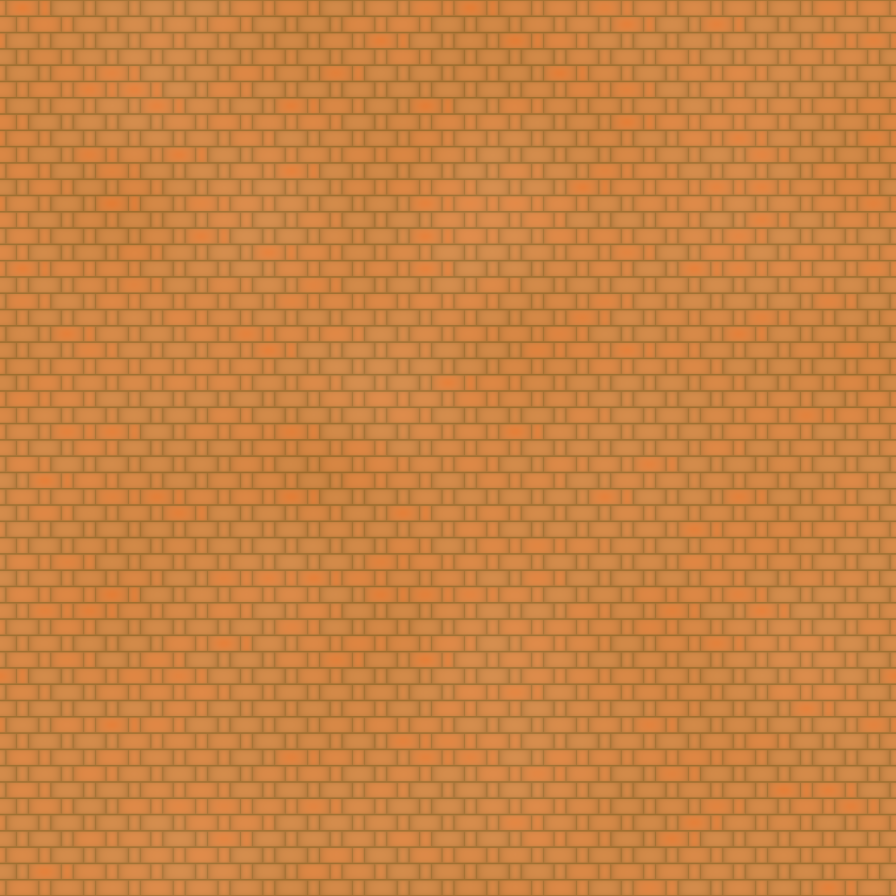
This texture is drawn by a WebGL 2 fragment shader. Its source:

```glsl
#version 300 es
precision highp float;
// Brick wall in which long and narrow bricks alternate along each row, and
// every other row shifts by half a period. Thin joints with soft shading
// frame the bricks; hashes warm each pair and cellular blobs add faint haze.

uniform vec2 u_resolution;
out vec4 outColor;

const vec2 REPEATS = vec2(20.0, 55.0);     // brick pairs across, rows down
const float LONG_HALF = 0.367;             // half length of a long brick, in periods
const vec2 JOINT_HALF = vec2(0.011, 0.046); // half widths of upright and bed joints
const float LONG_FADE = 0.085;             // reach of the shading at long brick ends
const float NARROW_FADE = 0.045;           // the same on narrow bricks
const float BED_FADE = 0.10;               // reach of the shading along bed joints
const float HAZE_CELLS = 8.0;
const float HAZE_AMOUNT = 0.014;
const vec3 TAN = vec3(0.832, 0.549, 0.296);
const vec3 ORANGE = vec3(0.880, 0.535, 0.275);
const vec3 HOT = vec3(0.910, 0.490, 0.205);
const vec3 EDGE = vec3(0.665, 0.455, 0.225);
const vec3 JOINT = vec3(0.620, 0.440, 0.195);

float hash(vec2 p) {
    vec3 q = fract(vec3(p.xyx) * 0.1031);
    q += dot(q, q.yzx + 33.33);
    return fract((q.x + q.y) * q.z);
}

// Soft light and dark blobs at jittered cell points, periodic over the canvas
float haze(vec2 uv) {
    vec2 p = uv * HAZE_CELLS;
    vec2 cell = floor(p);
    float sum = 0.0;
    for (int j = -1; j <= 1; j++) {
        for (int i = -1; i <= 1; i++) {
            vec2 corner = cell + vec2(i, j);
            vec2 id = mod(corner, HAZE_CELLS);
            vec2 jitter = vec2(hash(id + 3.0), hash(id + 41.0));
            vec2 offset = p - corner - jitter;
            float falloff = max(0.0, 1.0 - dot(offset, offset));
            sum += (2.0 * hash(id + 87.0) - 1.0) * falloff * falloff;
        }
    }
    return sum;
}

// Share of a pixel covered by a line at distance d, per axis
vec2 lineCover(vec2 d, vec2 halfWidth, vec2 pixel) {
    vec2 low = max(d - 0.5 * pixel, -halfWidth);
    vec2 high = min(d + 0.5 * pixel, halfWidth);
    return clamp((high - low) / pixel, 0.0, 1.0);
}

void main() {
    vec2 uv = gl_FragCoord.xy / u_resolution;
    vec2 wall = uv * REPEATS;
    vec2 pixel = REPEATS / u_resolution;

    // Position in the row, measured from the middle of a long brick
    float row = floor(wall.y);
    float x = wall.x + 0.5 * mod(row, 2.0);
    float across = fract(x) - 0.5;
    float up = fract(wall.y) - 0.5;
    float pastEnd = abs(across) - LONG_HALF;
    float narrow = clamp(pastEnd / pixel.x + 0.5, 0.0, 1.0);
    vec2 jointDist = vec2(abs(pastEnd), 0.5 - abs(up));

    // A narrow brick shares the warmth of the long brick to its left
    float pair = floor(x - (across < -LONG_HALF ? 1.0 : 0.0));
    float warmth = hash(vec2(mod(pair, REPEATS.x), row) + 7.0);
    vec3 color = mix(TAN, ORANGE, smoothstep(0.2, 1.0, warmth));

    // Hot core in the warmest pairs, a streak along the narrow bricks
    float heat = smoothstep(0.84, 1.0, warmth);
    float longCore = exp(-pow(across / 0.19, 2.0) - pow(up / 0.35, 2.0));
    float streak = exp(-pow((0.5 - abs(across)) / 0.06, 2.0));
    color = mix(color, HOT, 0.7 * heat * mix(longCore, streak, narrow));
    color = mix(color, ORANGE, 0.4 * streak * narrow);

    // Shading toward the joints, a little weaker on warm bricks
    float endFade = mix(LONG_FADE, NARROW_FADE, narrow);
    float endShade = 0.9 * exp(-jointDist.x / endFade);
    float bedShade = 0.65 * exp(-jointDist.y / BED_FADE);
    float shade = 1.0 - (1.0 - endShade) * (1.0 - bedShade);
    color = mix(color, EDGE, shade * mix(1.0, 0.75, warmth));

    // Thin joints, then pale and dark patches over the whole wall
    vec2 cover = lineCover(jointDist, JOINT_HALF, pixel) * vec2(0.6, 0.95);
    color = mix(color, JOINT, max(cover.x, cover.y));
    color += HAZE_AMOUNT * haze(uv) * vec3(0.7, 1.0, 1.4);

    outColor = vec4(color, 1.0);
}
```
